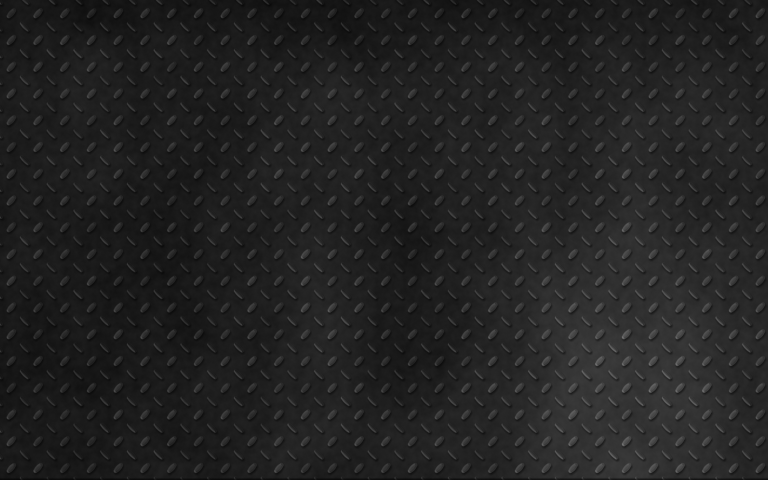
This texture is drawn by a Shadertoy shader. Its source:

```glsl
// Dark steel tread plate: crossed raised lugs under uneven, smoky light.

// Layout, in canvas heights
const float PITCH = 0.05573;                 // distance between equal lugs
const vec2 ORIGIN = vec2(0.0235, 0.5265);    // centre of one rising lug

// Lug shape, in units of the pitch
const vec2 RISING_AXIS = vec2(0.67, 0.742);
const vec2 FALLING_AXIS = vec2(0.707, -0.707);
const vec2 RISING_SIZE = vec2(0.145, 0.105);   // half spine, radius
const vec2 FALLING_SIZE = vec2(0.17, 0.085);
const float TIP_TAPER = 0.22;
const vec2 SHADOW_SHIFT = vec2(0.03, -0.06);
const float SHADOW_SOFTNESS = 0.07;
const float RIM_WIDTH = 0.035;

// Light and tone
const vec2 LIGHT = vec2(-0.93, -0.37);
const vec3 STEEL = vec3(1.0);
const float BASE_TONE = 0.112;
const float RISING_LIFT = 0.085;
const float FALLING_LIFT = 0.04;
const float RIM_LIFT = 0.10;
const float SHADOW_DEPTH = 0.5;
const float LUG_VARIATION = 0.35;
const float SMOKE = 0.05;
const float GRAIN = 0.035;
const float EDGE_HEIGHT = 0.006;             // dark strip along the bottom

float hash(vec2 p) {
    vec3 q = fract(vec3(p.xyx) * 0.1031);
    q += dot(q, q.yzx + 33.33);
    return fract((q.x + q.y) * q.z);
}

float cornerSlope(vec2 corner, vec2 offset) {
    float angle = 6.2832 * hash(corner);
    return dot(vec2(cos(angle), sin(angle)), offset);
}

float gradientNoise(vec2 p) {
    vec2 i = floor(p), f = fract(p);
    vec2 u = f * f * f * (f * (f * 6.0 - 15.0) + 10.0);
    vec2 e = vec2(1.0, 0.0);
    float low = mix(cornerSlope(i, f), cornerSlope(i + e, f - e), u.x);
    float high = mix(cornerSlope(i + e.yx, f - e.yx), cornerSlope(i + 1.0, f - 1.0), u.x);
    return mix(low, high, u.y);
}

float fbm(vec2 p) {
    float sum = 0.0, weight = 0.6;
    for (int i = 0; i < 4; i++) {
        sum += weight * gradientNoise(p);
        p = mat2(1.6, 1.2, -1.2, 1.6) * p + 7.3;
        weight *= 0.5;
    }
    return sum;
}

float blob(vec2 uv, vec2 centre, vec2 spread) {
    vec2 d = (uv - centre) / spread;
    return exp(-dot(d, d));
}

// Broad pools of light and soot over the whole plate
float plateTone(vec2 uv, vec2 p) {
    float tone = BASE_TONE;
    tone += 0.080 * blob(uv, vec2(0.80, 0.18), vec2(0.16, 0.38));
    tone += 0.025 * smoothstep(0.45, 0.9, uv.x);
    tone += 0.028 * blob(uv, vec2(0.40, 0.38), vec2(0.08, 0.45));
    tone += 0.015 * blob(uv, vec2(0.12, 0.70), vec2(0.12, 0.22));
    tone += 0.020 * blob(uv, vec2(0.57, 0.72), vec2(0.14, 0.18));
    tone -= 0.024 * blob(uv, vec2(0.22, 0.46), vec2(0.09, 0.25));
    tone -= 0.026 * blob(uv, vec2(0.55, 0.50), vec2(0.08, 0.22));
    tone -= 0.022 * blob(uv, vec2(0.0, 0.25), vec2(0.16, 0.45));
    tone *= mix(1.0, 0.75, smoothstep(0.82, 1.0, uv.y));
    tone += SMOKE * fbm(p * vec2(8.0, 6.0) + 3.0);
    tone += GRAIN * fbm(p * 55.0);
    return max(tone, 0.055);
}

// Distance to a capsule, in lug coordinates, thinning towards its tips
float lugDistance(vec2 q, vec2 size) {
    float along = clamp(q.x, -size.x, size.x);
    float taper = 1.0 - TIP_TAPER * along * along / (size.x * size.x);
    return length(q - vec2(along, 0.0)) - size.y * taper;
}

// Adds one lattice of lugs with shadow, flat face and lit bevel
float addLugs(float tone, vec2 grid, vec2 axis, vec2 size, float lift, float pixel) {
    vec2 id = floor(grid + 0.5);
    mat2 toLug = mat2(axis.x, -axis.y, axis.y, axis.x);
    vec2 q = toLug * (grid - id);
    float d = lugDistance(q, size);
    float shadeDistance = lugDistance(q - toLug * SHADOW_SHIFT, size);
    float shadow = 1.0 - smoothstep(-SHADOW_SOFTNESS, SHADOW_SOFTNESS, shadeDistance);

    vec2 slope = q - vec2(clamp(q.x, -size.x, size.x), 0.0);
    float facing = dot(slope / max(length(slope), 0.02), toLug * LIGHT);
    float bevel = 1.0 - smoothstep(0.0, RIM_WIDTH + pixel, abs(d + RIM_WIDTH));
    float wear = 1.0 + LUG_VARIATION * (hash(id + 91.0) - 0.5);
    float gain = wear * (0.6 + 2.5 * tone);
    float face = tone + gain * (lift + RIM_LIFT * bevel * max(facing, -0.4));
    float ground = tone * (1.0 - SHADOW_DEPTH * shadow);
    return mix(ground, face, 1.0 - smoothstep(-pixel, pixel, d));
}

void mainImage(out vec4 fragColor, in vec2 fragCoord) {
    vec2 uv = fragCoord / iResolution.xy;
    vec2 p = fragCoord / iResolution.y;
    vec2 grid = (p - ORIGIN) / PITCH;
    float pixel = 0.7 / (iResolution.y * PITCH);

    float tone = plateTone(uv, p);
    tone = addLugs(tone, grid, RISING_AXIS, RISING_SIZE, RISING_LIFT, pixel);
    tone = addLugs(tone, grid + 0.5, FALLING_AXIS, FALLING_SIZE, FALLING_LIFT, pixel);
    tone *= mix(0.4, 1.0, smoothstep(0.0, EDGE_HEIGHT, uv.y));
    fragColor = vec4(clamp(tone, 0.0, 1.0) * STEEL, 1.0);
}
```
